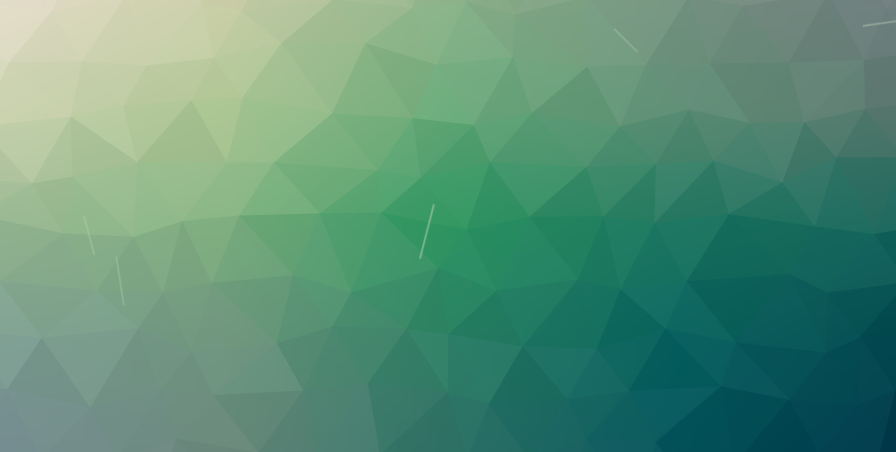
Give the GLSL for this background, as a Shadertoy shader.

```glsl
const vec2 CELLS = vec2(13.0, 8.0);

float hash(vec2 p) {
    return fract(sin(dot(p, vec2(127.1, 311.7))) * 43758.545);
}

// Five-stop ramp over t in 0..1
vec3 ramp(float t, vec3 a, vec3 b, vec3 c, vec3 d, vec3 e) {
    t *= 4.0;
    vec3 col = mix(a, b, clamp(t, 0.0, 1.0));
    col = mix(col, c, clamp(t - 1.0, 0.0, 1.0));
    col = mix(col, d, clamp(t - 2.0, 0.0, 1.0));
    return mix(col, e, clamp(t - 3.0, 0.0, 1.0));
}

// Smooth colour field: cream at the top left, deep teal at the bottom right
vec3 field(vec2 uv) {
    vec3 top = ramp(uv.x, vec3(0.90, 0.87, 0.80), vec3(0.80, 0.81, 0.66),
        vec3(0.55, 0.70, 0.54), vec3(0.47, 0.58, 0.51), vec3(0.45, 0.50, 0.51));
    vec3 upper = ramp(uv.x, vec3(0.79, 0.82, 0.68), vec3(0.67, 0.77, 0.57),
        vec3(0.40, 0.66, 0.47), vec3(0.37, 0.56, 0.46), vec3(0.35, 0.47, 0.43));
    vec3 middle = ramp(uv.x, vec3(0.59, 0.72, 0.57), vec3(0.50, 0.69, 0.50),
        vec3(0.16, 0.58, 0.37), vec3(0.12, 0.47, 0.38), vec3(0.08, 0.40, 0.36));
    vec3 lower = ramp(uv.x, vec3(0.49, 0.62, 0.57), vec3(0.44, 0.59, 0.50),
        vec3(0.17, 0.50, 0.39), vec3(0.03, 0.38, 0.37), vec3(0.01, 0.28, 0.31));
    vec3 bottom = ramp(uv.x, vec3(0.46, 0.55, 0.57), vec3(0.42, 0.54, 0.49),
        vec3(0.18, 0.44, 0.40), vec3(0.02, 0.33, 0.36), vec3(0.00, 0.22, 0.29));
    return ramp(uv.y, bottom, lower, middle, upper, top);
}

// Jittered mesh vertex, with alternate rows staggered
vec2 vertex(vec2 id, vec2 scale) {
    vec2 jitter = vec2(hash(id), hash(id + 57.3)) - 0.5;
    float stagger = 0.5 * mod(id.y, 2.0) - 0.25;
    return (id + 0.58 * jitter + vec2(stagger, 0.0)) / CELLS * scale;
}

float cross2(vec2 a, vec2 b) {
    return a.x * b.y - a.y * b.x;
}

// Signed distance to the line through a and b, positive on the left
float side(vec2 p, vec2 a, vec2 b) {
    return cross2(normalize(b - a), p - a);
}

// Colour in rgb and smooth coverage in alpha, premultiplied
vec4 facet(vec2 p, vec2 a, vec2 b, vec2 c, vec2 scale, float pixel) {
    float turn = sign(cross2(b - a, c - a));
    float inside = min(turn * side(p, a, b), min(turn * side(p, b, c), turn * side(p, c, a)));
    float cover = clamp(0.5 + inside / pixel, 0.0, 1.0);
    vec2 centre = (a + b + c) / 3.0;
    float shade = (hash(floor(centre / scale * 997.0)) - 0.5) * 0.035;
    return vec4(field(mix(centre, p, 0.35) / scale) + shade, 1.0) * cover;
}

// Thin bright seam between two points of the unit canvas
float seam(vec2 p, vec2 a, vec2 b, vec2 scale) {
    a *= scale;
    b *= scale;
    float t = clamp(dot(p - a, b - a) / dot(b - a, b - a), 0.0, 1.0);
    return 1.0 - smoothstep(0.0005, 0.004, distance(p, mix(a, b, t)));
}

void mainImage(out vec4 fragColor, in vec2 fragCoord) {
    vec2 scale = vec2(iResolution.x / iResolution.y, 1.0);
    vec2 p = fragCoord / iResolution.y;
    vec2 cell = floor(p / scale * CELLS);
    float pixel = 1.0 / iResolution.y;

    // Split each nearby quad along its shorter diagonal
    vec4 sum = vec4(0.0);
    for (int y = -1; y <= 1; y++) {
        for (int x = -1; x <= 1; x++) {
            vec2 id = cell + vec2(x, y);
            vec2 a = vertex(id, scale);
            vec2 b = vertex(id + vec2(1.0, 0.0), scale);
            vec2 c = vertex(id + vec2(1.0, 1.0), scale);
            vec2 d = vertex(id + vec2(0.0, 1.0), scale);
            if (distance(a, c) < distance(b, d)) {
                sum += facet(p, a, b, c, scale, pixel) + facet(p, a, c, d, scale, pixel);
            } else {
                sum += facet(p, a, b, d, scale, pixel) + facet(p, b, c, d, scale, pixel);
            }
        }
    }
    vec3 col = sum.a > 0.001 ? sum.rgb / sum.a : field(p / scale);

    // Faint seams
    float glint = seam(p, vec2(0.484, 0.546), vec2(0.469, 0.430), scale);
    glint = max(glint, 0.6 * seam(p, vec2(0.094, 0.520), vec2(0.105, 0.438), scale));
    glint = max(glint, 0.6 * seam(p, vec2(0.130, 0.430), vec2(0.138, 0.326), scale));
    glint = max(glint, 0.6 * seam(p, vec2(0.686, 0.935), vec2(0.711, 0.886), scale));
    glint = max(glint, 0.8 * seam(p, vec2(0.964, 0.943), vec2(1.0, 0.953), scale));
    col = mix(col, vec3(0.75, 0.85, 0.72), 0.45 * glint);

    fragColor = vec4(clamp(col, 0.0, 1.0), 1.0);
}
```
